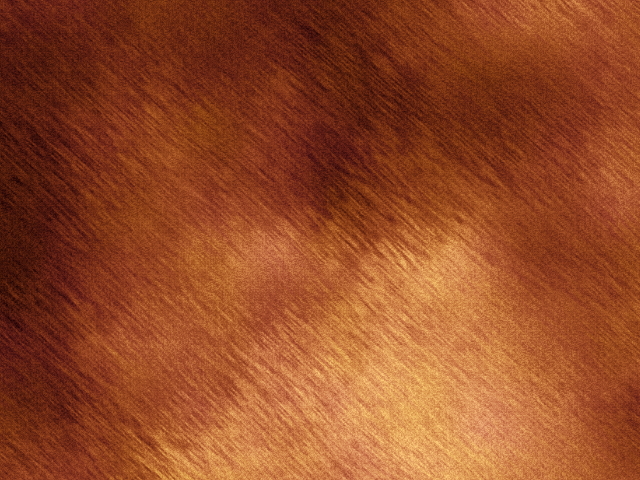
This texture is drawn by a WebGL 2 fragment shader. Its source:

```glsl
#version 300 es
precision highp float;
// Brushed copper surface: warm light pools, dark patches, diagonal scratches and grain.

uniform vec2 u_resolution;
out vec4 outColor;

const vec2 BRUSH_DIR = vec2(0.74, -0.673);  // scratches fall to the right
const float WARP = 0.06;                    // raggedness of the patches
const float SMEAR = 0.06;                   // patch edges dragged along the brush
const float MOTTLE = 0.8;
const float SCRATCH = 1.15;
const float GRAIN = 1.9;
const float HUE_SHIFT = 0.055;

// Tone ramp from deep shadow to light copper; tone n selects entry n
const vec3 RAMP[6] = vec3[6](
  vec3(0.25, 0.07, 0.04), vec3(0.40, 0.14, 0.07), vec3(0.54, 0.23, 0.10),
  vec3(0.66, 0.33, 0.16), vec3(0.80, 0.49, 0.27), vec3(0.91, 0.66, 0.40));

float hash(vec2 p) {
  return fract(sin(dot(p, vec2(127.1, 311.7))) * 43758.545);
}

float noise(vec2 p) {
  vec2 i = floor(p), f = fract(p);
  f = f * f * (3.0 - 2.0 * f);
  return mix(mix(hash(i), hash(i + vec2(1, 0)), f.x),
             mix(hash(i + vec2(0, 1)), hash(i + vec2(1, 1)), f.x), f.y);
}

// Layered noise centred on zero
float fbm(vec2 p) {
  float sum = 0.0, amp = 0.5;
  for (int i = 0; i < 5; i++) {
    sum += amp * (noise(p) - 0.5);
    p = mat2(1.6, 1.2, -1.2, 1.6) * p + 7.3;
    amp *= 0.5;
  }
  return sum;
}

// Soft elliptical patch
float patchAt(vec2 p, vec2 center, vec2 radius) {
  vec2 d = (p - center) / radius;
  return exp(-dot(d, d));
}

float lightPools(vec2 p) {
  float t = 2.3 * patchAt(p, vec2(0.85, 0.13), vec2(0.40, 0.33));
  t += 1.1 * patchAt(p, vec2(0.90, 0.44), vec2(0.12, 0.08));
  t += 1.2 * patchAt(p, vec2(0.54, 0.47), vec2(0.18, 0.11));
  t += 1.2 * patchAt(p, vec2(0.43, 0.03), vec2(0.13, 0.10));
  t += 0.7 * patchAt(p, vec2(0.30, 0.71), vec2(0.13, 0.11));
  t += 1.3 * patchAt(p, vec2(1.14, 0.98), vec2(0.17, 0.10));
  t += 0.8 * patchAt(p, vec2(1.30, 0.62), vec2(0.09, 0.09));
  t += 0.7 * patchAt(p, vec2(0.27, 0.28), vec2(0.16, 0.10));
  return t;
}

float darkPatches(vec2 p) {
  float t = 1.6 * patchAt(p, vec2(0.01, 0.50), vec2(0.18, 0.35));
  t += 0.6 * patchAt(p, vec2(0.15, 0.87), vec2(0.20, 0.12));
  t += 0.5 * patchAt(p, vec2(0.45, 0.92), vec2(0.11, 0.20));
  t += 1.1 * patchAt(p, vec2(0.65, 0.94), vec2(0.15, 0.12));
  t += 1.1 * patchAt(p, vec2(0.78, 0.77), vec2(0.15, 0.12));
  t += 1.4 * patchAt(p, vec2(0.70, 0.59), vec2(0.12, 0.12));
  t += 1.1 * patchAt(p, vec2(1.06, 0.75), vec2(0.15, 0.14));
  t += 1.0 * patchAt(p, vec2(1.18, 0.47), vec2(0.13, 0.10));
  t += 0.9 * patchAt(p, vec2(0.61, 0.37), vec2(0.09, 0.06));
  t += 0.7 * patchAt(p, vec2(0.14, 0.18), vec2(0.14, 0.08));
  t += 0.6 * patchAt(p, vec2(1.20, 0.28), vec2(0.13, 0.10));
  t += 1.7 * patchAt(p, vec2(1.32, 0.10), vec2(0.14, 0.16));
  return t;
}

vec3 copper(float tone) {
  tone = clamp(tone, -0.9, 5.7);
  int i = int(clamp(floor(tone), 0.0, 4.0));
  return mix(RAMP[i], RAMP[i + 1], tone - float(i));
}

void main() {
  vec2 p = gl_FragCoord.xy / u_resolution * vec2(4.0 / 3.0, 1.0);

  // Brush coordinates: along and across the scratches
  vec2 q = vec2(dot(p, BRUSH_DIR), dot(p, vec2(-BRUSH_DIR.y, BRUSH_DIR.x)));
  q.y += 0.012 * noise(q * 4.0);
  float broad = noise(q * vec2(18.0, 130.0)) - 0.5;
  float fine = noise(q * vec2(38.0, 260.0) + 31.0) - 0.5;
  float scratch = 0.45 * broad + 0.9 * fine;

  // Large tones, with edges warped and dragged along the brush
  vec2 w = p + WARP * vec2(fbm(p * 7.0), fbm(p * 7.0 + 19.0));
  w += BRUSH_DIR * SMEAR * scratch;
  float tone = 2.1 + 0.7 * p.x - 0.8 * p.y + lightPools(w) - darkPatches(w);
  tone += MOTTLE * fbm(w * 9.0 + 3.0);

  // Scratches come and go; grain covers everything
  float wear = 0.3 + 1.2 * noise(p * 6.0 + 11.0);
  float grain = 0.6 * noise(p * 617.0) + 0.4 * noise(p * 283.0 + 5.0) - 0.5;
  tone += SCRATCH * wear * scratch + GRAIN * grain;

  // Patches drift between red and golden copper
  vec3 col = copper(tone);
  float hue = HUE_SHIFT * (fbm(w * 7.0 + 41.0) * 2.0 + 0.5 * scratch);
  col += hue * vec3(0.1, 0.7, -0.9) * (0.2 + col.r);
  outColor = vec4(clamp(col, 0.0, 1.0), 1.0);
}
```
